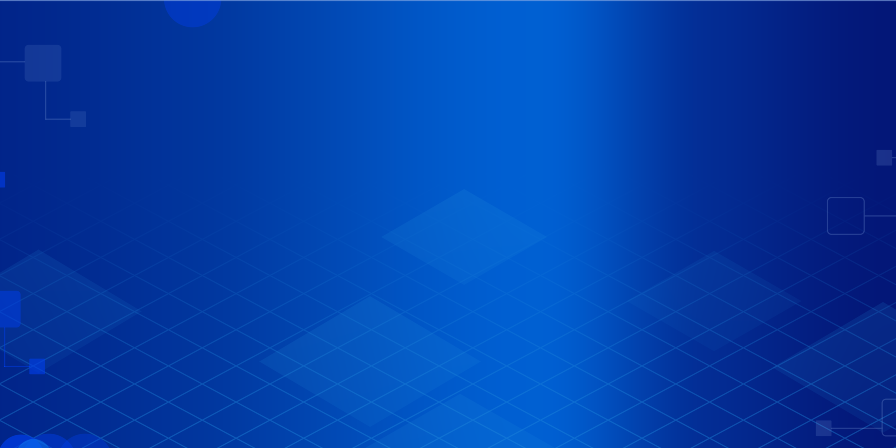
This background is drawn by a WebGL 1 fragment shader. Its source:

```glsl
precision highp float;

uniform vec2 u_resolution;

// Lengths are in canvas heights, so x runs from 0 to 2
const vec3 LEFT_BLUE = vec3(0.005, 0.135, 0.53);
const vec3 MID_BLUE = vec3(0.005, 0.24, 0.65);
const vec3 BEAM_BLUE = vec3(0.0, 0.375, 0.825);
const vec3 DUSK_BLUE = vec3(0.01, 0.19, 0.60);
const vec3 RIGHT_BLUE = vec3(0.01, 0.09, 0.47);
const vec3 GRID_COLOR = vec3(0.12, 0.54, 0.86);
const vec3 TILE_COLOR = vec3(0.12, 0.56, 0.86);
const vec3 PALE = vec3(0.55, 0.68, 0.90);
const vec3 VIVID = vec3(0.0, 0.24, 0.92);
const vec3 CYAN = vec3(0.05, 0.50, 0.95);

const float BEAM_X = 1.20;
const vec2 GRID_CELL = vec2(0.151, 0.0807);
const vec2 GRID_ORIGIN = vec2(0.7535, 0.385);
const float GRID_TOP = 0.64;
const float GRID_ALPHA = 0.40;
const float LINE_WIDTH = 0.0026;
const float BIG_BOX = 0.041;
const float SMALL_BOX = 0.0175;

float pixel;

float fill(float d) {
  return 1.0 - smoothstep(-0.5 * pixel, 0.5 * pixel, d);
}

// Line coverage that keeps its weight when thinner than a pixel
float stroke(float d) {
  float width = max(LINE_WIDTH, pixel);
  return fill(abs(d) - 0.5 * width) * LINE_WIDTH / width;
}

float boxDistance(vec2 p, float halfSize, float radius) {
  vec2 q = abs(p) - halfSize + radius;
  return length(max(q, 0.0)) + min(max(q.x, q.y), 0.0) - radius;
}

float bigBox(vec2 p) { return boxDistance(p, BIG_BOX, 0.009); }
float smallBox(vec2 p) { return boxDistance(p, SMALL_BOX, 0.002); }

float wire(vec2 p, vec2 a, vec2 b) {
  vec2 ab = b - a;
  float t = clamp(dot(p - a, ab) / dot(ab, ab), 0.0, 1.0);
  return stroke(length(p - a - ab * t));
}

vec3 backdrop(float x) {
  vec3 color = mix(LEFT_BLUE, MID_BLUE, smoothstep(-0.15, 0.75, x));
  color = mix(color, BEAM_BLUE, smoothstep(0.45, BEAM_X, x));
  color = mix(color, DUSK_BLUE, smoothstep(BEAM_X, 1.58, x));
  return mix(color, RIGHT_BLUE, smoothstep(1.45, 2.0, x));
}

// Rhombus that fades a little toward its lower tip
float tile(vec2 p, vec2 center, vec2 size) {
  vec2 q = (p - center) / size;
  float d = (abs(q.x) + abs(q.y) - 1.0) / length(1.0 / size);
  return fill(d) * (0.85 + 0.2 * q.y);
}

float isoGrid(vec2 p) {
  vec2 q = (p - GRID_ORIGIN) / GRID_CELL;
  vec2 diagonal = vec2(q.x + q.y, q.x - q.y);
  vec2 d = abs(fract(diagonal + 0.5) - 0.5) / length(1.0 / GRID_CELL);
  return max(stroke(d.x), stroke(d.y));
}

float disc(vec2 p, vec2 center, float radius) {
  return fill(length(p - center) - radius);
}

void main() {
  pixel = 1.0 / u_resolution.y;
  vec2 p = gl_FragCoord.xy * pixel;
  vec3 color = backdrop(p.x);

  // Floor tiles
  float tiles = 0.18 * tile(p, vec2(1.036, 0.471), vec2(0.185, 0.107));
  tiles += 0.17 * tile(p, vec2(0.826, 0.193), vec2(0.247, 0.146));
  tiles += 0.12 * tile(p, vec2(0.086, 0.305), vec2(0.230, 0.138));
  tiles += 0.09 * tile(p, vec2(1.594, 0.328), vec2(0.195, 0.112));
  tiles += 0.14 * tile(p, vec2(1.971, 0.180), vec2(0.247, 0.146));
  tiles += 0.15 * tile(p, vec2(1.027, -0.02), vec2(0.247, 0.141));
  color = mix(color, TILE_COLOR, tiles);

  // Floor grid, fading with height
  float fade = 1.0 - smoothstep(0.0, GRID_TOP, p.y);
  color = mix(color, GRID_COLOR, GRID_ALPHA * fade * isoGrid(p));

  // Pale boxes
  float boxes = fill(bigBox(p - vec2(0.096, 0.859)));
  boxes += fill(smallBox(p - vec2(0.1745, 0.734)));
  boxes += 1.3 * fill(smallBox(p - vec2(1.974, 0.648)));
  boxes += 1.3 * fill(smallBox(p - vec2(1.8385, 0.044)));
  color = mix(color, PALE, 0.13 * boxes);

  // Pale outlines and connecting wires
  float wires = stroke(bigBox(p - vec2(1.888, 0.518)));
  wires += stroke(bigBox(p - vec2(2.010, 0.068)));
  wires += wire(p, vec2(0.0, 0.862), vec2(0.055, 0.862));
  wires += wire(p, vec2(0.102, 0.818), vec2(0.102, 0.734));
  wires += wire(p, vec2(0.102, 0.734), vec2(0.157, 0.734));
  wires += wire(p, vec2(1.992, 0.648), vec2(2.0, 0.648));
  wires += wire(p, vec2(1.930, 0.518), vec2(2.0, 0.518));
  wires += wire(p, vec2(1.856, 0.044), vec2(1.969, 0.044));
  color = mix(color, PALE, 0.25 * min(wires, 1.0));

  // Vivid boxes and wires on the left
  float vivid = 0.5 * fill(bigBox(p - vec2(0.005, 0.310)));
  vivid += 0.6 * fill(smallBox(p - vec2(0.083, 0.182)));
  vivid += 0.6 * fill(smallBox(p - vec2(-0.006, 0.599)));
  vivid += 0.5 * wire(p, vec2(0.0104, 0.268), vec2(0.0104, 0.182));
  vivid += 0.5 * wire(p, vec2(0.0104, 0.182), vec2(0.066, 0.182));
  color = mix(color, VIVID, min(vivid, 1.0));

  // Discs cut by the upper and lower edges
  color = mix(color, VIVID, 0.42 * disc(p, vec2(0.430, 1.003), 0.064));
  color = mix(color, VIVID, 0.35 * disc(p, vec2(0.190, -0.030), 0.062));
  color = mix(color, VIVID, 0.45 * disc(p, vec2(0.109, -0.030), 0.062));
  color = mix(color, VIVID, 0.70 * disc(p, vec2(0.047, -0.022), 0.052));
  color = mix(color, CYAN, 0.45 * disc(p, vec2(0.075, -0.020), 0.040));

  // Thin light rim along the top
  color = mix(color, PALE, 0.6 * fill(1.0 - LINE_WIDTH - p.y));
  gl_FragColor = vec4(color, 1.0);
}
```
